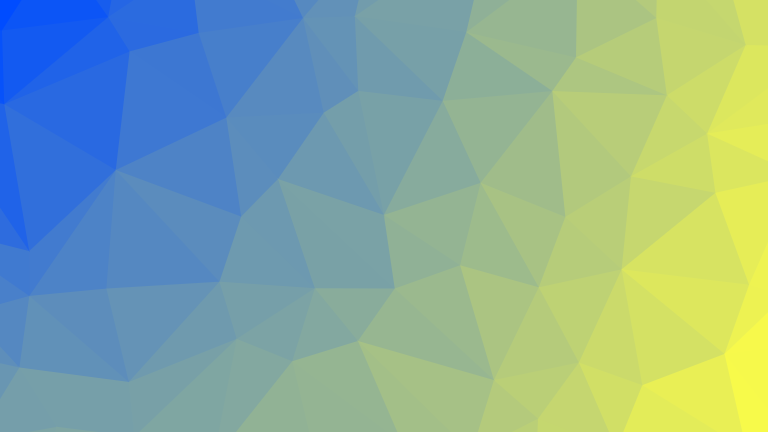
Give the GLSL for this background, as a Shadertoy shader.

```glsl
// Low-poly backdrop: flat triangular facets fading from blue to yellow.

const vec3  BLUE   = vec3(0.00, 0.30, 1.00);
const vec3  YELLOW = vec3(1.00, 1.00, 0.27);

// Lengths are in canvas heights.
const vec2  CELL         = vec2(0.20, 0.19);   // mean vertex spacing
const vec2  GRID_ORIGIN  = vec2(0.08, 0.17);
const float JITTER       = 0.34;               // vertex scatter, in cells
const vec2  OPEN_CENTRE  = vec2(0.17, 0.62);   // middle of the widest facets
const float OPEN_RADIUS  = 0.25;
const float OPEN_PUSH    = 0.90;
const float FACET_VARIATION = 0.025;

vec2 hash2(vec2 p) {
    vec3 q = fract(p.xyx * vec3(0.1031, 0.1030, 0.0973));
    q += dot(q, q.yzx + 33.33);
    return fract((q.xx + q.yz) * q.zy);
}

float cross2(vec2 a, vec2 b) {
    return a.x * b.y - a.y * b.x;
}

float area(vec2 a, vec2 b, vec2 c) {
    return cross2(b - a, c - a);
}

// Jittered grid vertex, pushed outwards around the open region.
vec2 vertex(vec2 id) {
    vec2 v = GRID_ORIGIN + CELL * (id + JITTER * (2.0 * hash2(id + 37.0) - 1.0));
    vec2 away = v - OPEN_CENTRE;
    float falloff = exp(-dot(away, away) / (OPEN_RADIUS * OPEN_RADIUS));
    return v + OPEN_PUSH * away * falloff;
}

// Position along the palette; the fade bends between top and bottom edges.
float tone(vec2 p) {
    float x = clamp(p.x * iResolution.y / iResolution.x, 0.0, 1.0);
    float down = clamp(1.0 - p.y, 0.0, 1.0);
    float top = 0.86 * x - 0.01;
    float bottom = 0.48 + 0.07 * x + 0.45 * x * x;
    return mix(top, bottom, pow(down, 1.2));
}

// Signed distance to the line a-b, negative on its left.
float edgeDistance(vec2 p, vec2 a, vec2 b) {
    return -cross2(b - a, p - a) / max(length(b - a), 1e-4);
}

// Facet colour in rgb, weighted by its coverage in a.
vec4 facet(vec2 p, vec2 a, vec2 b, vec2 c) {
    float d = max(edgeDistance(p, a, b),
              max(edgeDistance(p, b, c), edgeDistance(p, c, a)));
    float coverage = clamp(0.5 - d * iResolution.y, 0.0, 1.0);
    vec2 middle = (a + b + c) / 3.0;
    float variation = FACET_VARIATION * (hash2(middle * 91.0).x - 0.5);
    float t = clamp(tone(middle) + variation, 0.0, 1.0);
    return coverage * vec4(mix(BLUE, YELLOW, t), 1.0);
}

// Split a cell along the diagonal that avoids thin or folded triangles.
vec4 cellFacets(vec2 p, vec2 id) {
    vec2 a = vertex(id);
    vec2 b = vertex(id + vec2(1.0, 0.0));
    vec2 c = vertex(id + vec2(1.0, 1.0));
    vec2 d = vertex(id + vec2(0.0, 1.0));
    float splitAC = min(area(a, b, c), area(a, c, d));
    float splitBD = min(area(a, b, d), area(b, c, d));
    if (splitAC > splitBD)
        return facet(p, a, b, c) + facet(p, a, c, d);
    return facet(p, a, b, d) + facet(p, b, c, d);
}

void mainImage(out vec4 fragColor, in vec2 fragCoord) {
    vec2 p = fragCoord / iResolution.y;
    vec2 home = floor((p - GRID_ORIGIN) / CELL);

    // Displaced facets can only reach into neighbouring cells.
    vec4 sum = vec4(0.0);
    for (int j = -1; j <= 1; j++)
        for (int i = -1; i <= 1; i++)
            sum += cellFacets(p, home + vec2(float(i), float(j)));

    fragColor = vec4(sum.rgb / max(sum.a, 1e-4), 1.0);
}
```
